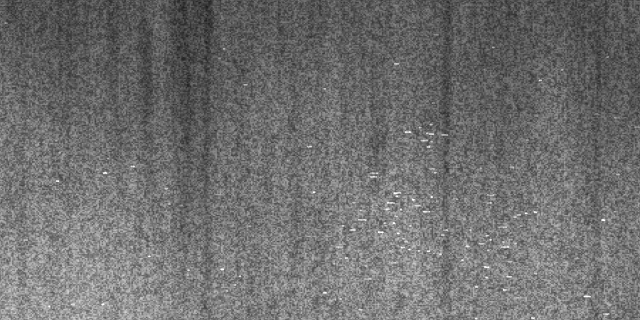
Write a Shadertoy shader that draws this texture.

```glsl
// Worn grey metal: a soft vertical light ramp with dark brushed streaks,
// covered in fine grain and small bright glints that cluster low right of centre.
// Built from value noise, gaussian bumps and a jittered grid of short dashes.

float hash(vec2 p) {
    vec3 q = fract(vec3(p.xyx) * 0.1031);
    q += dot(q, q.yzx + 33.33);
    return fract((q.x + q.y) * q.z);
}

float valueNoise(vec2 p) {
    vec2 cell = floor(p), f = fract(p);
    f = f * f * (3.0 - 2.0 * f);
    float low = mix(hash(cell), hash(cell + vec2(1, 0)), f.x);
    float high = mix(hash(cell + vec2(0, 1)), hash(cell + vec2(1, 1)), f.x);
    return mix(low, high, f.y);
}

// Noise centred on zero, in -0.5 to 0.5
float signedNoise(vec2 p, vec2 frequency, float seed) {
    return valueNoise(p * frequency + seed) - 0.5;
}

float bump(vec2 p, vec2 centre, vec2 radius) {
    vec2 d = (p - centre) / radius;
    return exp(-dot(d, d));
}

// Dark vertical band that fades and breaks up along its length
float band(vec2 p, float x, float width, float seed) {
    float d = (p.x - x + 0.012 * signedNoise(p, vec2(2, 5), seed)) / width;
    return exp(-d * d) * (0.6 + 0.8 * valueNoise(vec2(seed, p.y * 5.0)));
}

// Broad light: dark at the top, pale pools along the bottom
float lighting(vec2 p) {
    float light = mix(0.475, 0.325, smoothstep(0.0, 1.05, p.y));
    light += 0.13 * bump(p, vec2(0.18, -0.02), vec2(0.42, 0.30));
    light += 0.07 * bump(p, vec2(1.35, 0.08), vec2(0.50, 0.40));
    light += 0.05 * bump(p, vec2(0.15, 0.55), vec2(0.45, 0.35));
    light += 0.05 * bump(p, vec2(1.20, 0.60), vec2(0.40, 0.35));
    return light + 0.05 * signedNoise(p, vec2(4, 3), 7.0);
}

float streaks(vec2 p) {
    float shade = 0.055 * signedNoise(p, vec2(28, 1.6), 11.0);
    shade += 0.06 * signedNoise(p, vec2(85, 4), 23.0);
    float upper = smoothstep(0.15, 0.45, p.y);
    shade -= 0.055 * band(p, 0.46, 0.018, 3.0) * upper;
    shade -= 0.075 * band(p, 0.58, 0.055, 5.0) * mix(0.6, 1.0, upper);
    shade -= 0.060 * band(p, 0.645, 0.016, 8.0);
    shade -= 0.075 * band(p, 1.40, 0.013, 13.0);
    shade -= 0.045 * band(p, 1.87, 0.012, 17.0);
    shade -= 0.080 * bump(p, vec2(1.175, 0.53), vec2(0.025, 0.05));
    return shade - 0.090 * bump(p, vec2(1.24 + 0.2 * p.y, 0.03), vec2(0.02, 0.06));
}

float grain(vec2 p) {
    float fine = signedNoise(p, vec2(225, 245), 31.0);
    float medium = signedNoise(p, vec2(95, 130), 47.0);
    float tall = signedNoise(p, vec2(150, 45), 61.0);
    return 0.26 * fine + 0.11 * medium + 0.07 * tall;
}

// Chance that a grid cell holds a glint
float glintDensity(vec2 p) {
    float density = 0.012 * (1.1 - p.y);
    density += 0.24 * bump(p, vec2(1.29, 0.30), vec2(0.12, 0.12));
    density += 0.17 * bump(p, vec2(1.34, 0.55), vec2(0.06, 0.14));
    density += 0.20 * bump(p, vec2(1.55, 0.26), vec2(0.09, 0.13));
    return density + 0.10 * bump(p, vec2(1.08, 0.28), vec2(0.03, 0.13));
}

// Short horizontal dashes, one at most per cell, searched in neighbours too
float glints(vec2 p, vec2 cellSize, float pixel) {
    vec2 home = floor(p / cellSize);
    float glow = 0.0;
    for (int j = -1; j <= 1; j++) {
        for (int i = -1; i <= 1; i++) {
            vec2 cell = home + vec2(i, j);
            vec2 jitter = vec2(hash(cell + 71.0), hash(cell + 137.0));
            vec2 centre = (cell + jitter) * cellSize;
            float present = step(hash(cell + 19.0), glintDensity(centre));
            float stretch = hash(cell + 211.0);
            float halfLength = mix(0.001, 0.011, stretch * stretch * stretch);
            vec2 d = abs(p - centre) - vec2(halfLength, 0.0);
            float dist = length(max(d, 0.0));
            float dash = 1.0 - smoothstep(0.0008, 0.0030 + pixel * 0.5, dist);
            glow = max(glow, present * dash * mix(0.25, 1.0, hash(cell + 307.0)));
        }
    }
    return glow;
}

void mainImage(out vec4 fragColor, in vec2 fragCoord) {
    vec2 p = fragCoord / iResolution.y;
    float pixel = 1.0 / iResolution.y;

    float base = lighting(p) + streaks(p);
    float grey = base + grain(p) * mix(0.75, 1.25, smoothstep(0.28, 0.55, base));
    grey += 0.48 * glints(p, vec2(0.020, 0.012), pixel);

    fragColor = vec4(vec3(clamp(grey, 0.0, 1.0)), 1.0);
}
```
